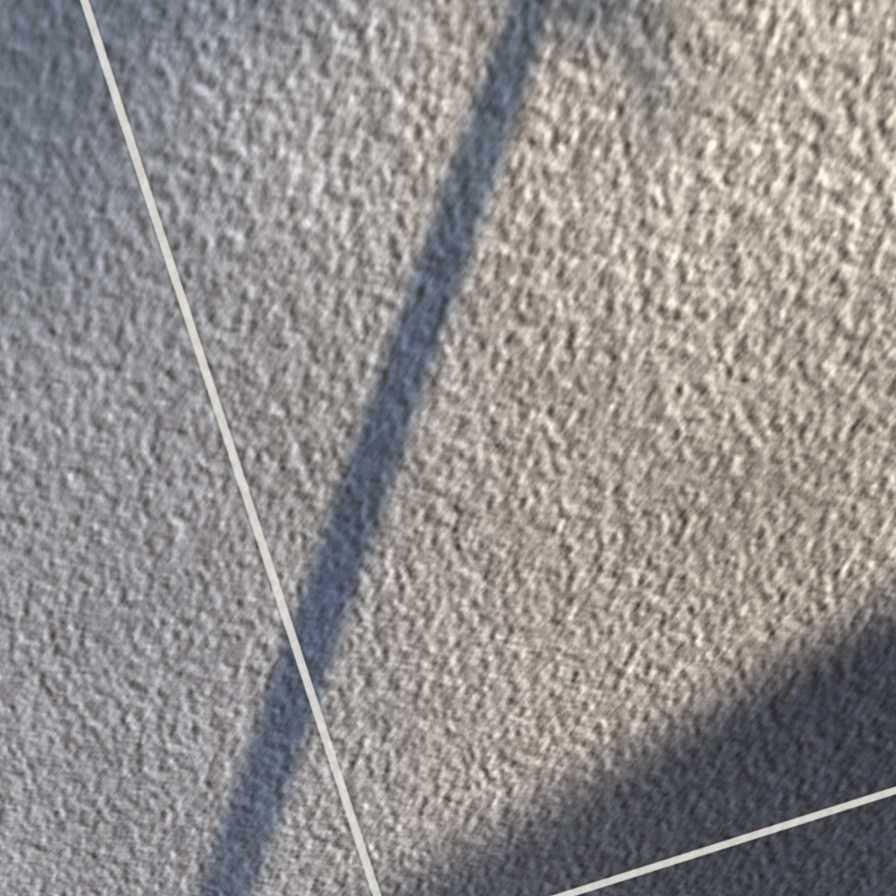
A three.js fragment shader for this texture:

```glsl
// Rough plaster wall in low sun, with a slanted pole shadow, a soft corner shadow and two pale seams.
#define GRAIN_SCALE 104.0
#define GRAIN_CONTRAST 0.86
#define POLE_HALF_WIDTH 0.027
#define POLE_BLUR 0.015
#define CORNER_BLUR 0.048
#define SEAM_HALF_WIDTH 0.0046
#define SEAM_COLOR vec3(0.87, 0.86, 0.84)
#define COOL_WALL vec3(0.575, 0.57, 0.58)
#define WARM_WALL vec3(0.69, 0.645, 0.59)
#define POLE_TINT vec3(0.54, 0.61, 0.73)
#define CORNER_TINT vec3(0.42, 0.45, 0.54)

varying vec2 vUv;

float hash(vec2 p) {
  vec3 q = fract(vec3(p.xyx) * 0.1031);
  q += dot(q, q.yzx + 33.33);
  return fract((q.x + q.y) * q.z);
}

float noise(vec2 p) {
  vec2 i = floor(p), f = fract(p);
  f = f * f * (3.0 - 2.0 * f);
  return mix(mix(hash(i), hash(i + vec2(1.0, 0.0)), f.x),
             mix(hash(i + vec2(0.0, 1.0)), hash(i + vec2(1.0)), f.x), f.y);
}

// Height of the plaster: lumps with finer grit on top.
float plaster(vec2 p) {
  mat2 turn = mat2(0.8, 0.6, -0.6, 0.8);
  return 0.6 * noise(p) + 0.32 * noise(turn * p * 1.7 + 31.0)
       + 0.18 * noise(turn * turn * p * 2.7 + 73.0);
}

// Signed distance to the line through a and b, positive on its left.
float lineDistance(vec2 p, vec2 a, vec2 b) {
  vec2 d = normalize(b - a);
  return d.x * (p.y - a.y) - d.y * (p.x - a.x);
}

float glow(vec2 p, vec2 center, vec2 radius) {
  vec2 d = (p - center) / radius;
  return exp(-dot(d, d));
}

// Side-lit relief, coarser toward the top and stretched along the trowel strokes.
float relief(vec2 p) {
  vec2 q = (p - 0.5) / (1.0 + 0.35 * (p.y - 0.5));
  q = mat2(0.94, 0.34, -0.34, 0.94) * q;
  q = q * vec2(1.10, 0.84) * GRAIN_SCALE + 200.0;
  vec2 toSun = vec2(0.30, 0.22);
  float slope = plaster(q + toSun) - plaster(q - toSun);
  return slope + 0.45 * (plaster(q) - 0.55);
}

vec3 wallColor(vec2 p) {
  float warmth = smoothstep(0.12, 0.88, p.x + 0.10 * (p.y - 0.5));
  vec3 color = mix(COOL_WALL, WARM_WALL, warmth);
  color += vec3(0.05, 0.055, 0.06) * glow(p, vec2(0.38, 0.84), vec2(0.16, 0.22));
  color += vec3(0.04, 0.04, 0.035) * glow(p, vec2(0.90, 0.88), vec2(0.20, 0.25));
  color -= vec3(0.15, 0.12, 0.08) * glow(p, vec2(0.02, 0.95), vec2(0.17, 0.26));
  color -= vec3(0.09, 0.07, 0.04) * glow(p, vec2(0.26, 1.03), vec2(0.22, 0.09));
  color -= vec3(0.05) * glow(p, vec2(0.85, 0.45), vec2(0.25, 0.16));
  return color * (0.96 + 0.08 * noise(p * 9.0 + 5.0));
}

float seam(vec2 p, vec2 a, vec2 b, float halfWidth) {
  float d = abs(lineDistance(p, a, b));
  return 1.0 - smoothstep(halfWidth - 0.0015, halfWidth + 0.0015, d);
}

void main() {
  vec2 p = vUv;
  float bump = relief(p);
  vec3 color = wallColor(p);

  // Pole shadow, with a broader smudge beside its upper end.
  float poleDistance = abs(lineDistance(p, vec2(0.25, 0.0), vec2(0.595, 1.0)));
  float halfWidth = POLE_HALF_WIDTH * mix(1.10, 0.92, p.y);
  float pole = 1.0 - smoothstep(halfWidth - POLE_BLUR, halfWidth + POLE_BLUR, poleDistance);
  pole *= mix(0.80, 1.0, smoothstep(0.0, 0.35, p.y));
  float smudge = 0.75 * glow(p, vec2(0.65, 1.01), vec2(0.09, 0.07))
               + 0.40 * glow(p, vec2(0.73, 0.90), vec2(0.04, 0.08));
  float shade = max(pole, min(smudge, 1.0));

  // Corner shadow, deepest at the lower right and bluer at the lower left.
  float edge = lineDistance(p, vec2(0.425, 0.0), vec2(1.0, 0.335));
  float corner = 1.0 - smoothstep(-CORNER_BLUR, CORNER_BLUR, edge);
  float depth = mix(0.75, 1.08, smoothstep(0.42, 0.92, p.x));

  color *= mix(vec3(1.0), POLE_TINT, shade);
  color *= mix(vec3(1.0), CORNER_TINT, corner * depth);

  // Grain is strongest in direct sun and fainter in the shadows.
  float contrast = GRAIN_CONTRAST * mix(0.85, 1.05, smoothstep(0.0, 0.8, p.x));
  contrast *= 1.0 - 0.25 * max(shade, corner);
  contrast *= 1.0 - 0.35 * glow(p, vec2(0.0, 0.95), vec2(0.18, 0.3));
  color *= 1.0 + contrast * bump * vec3(0.97, 1.0, 1.03);

  // Seams, each with a thin dark rim.
  vec2 longTop = vec2(0.094, 1.0), longEnd = vec2(0.421, 0.0);
  vec2 shortStart = vec2(0.625, -0.001), shortEnd = vec2(1.0, 0.118);
  float rim = max(seam(p, longTop, longEnd, SEAM_HALF_WIDTH * 1.7),
                  seam(p, shortStart, shortEnd, SEAM_HALF_WIDTH * 1.5));
  float line = max(seam(p, longTop, longEnd, SEAM_HALF_WIDTH),
                   seam(p, shortStart, shortEnd, SEAM_HALF_WIDTH * 0.9));
  color *= 1.0 - 0.10 * rim;
  color = mix(color, SEAM_COLOR + 0.06 * bump, 0.94 * line);

  gl_FragColor = vec4(clamp(color, 0.0, 1.0), 1.0);
}
```
